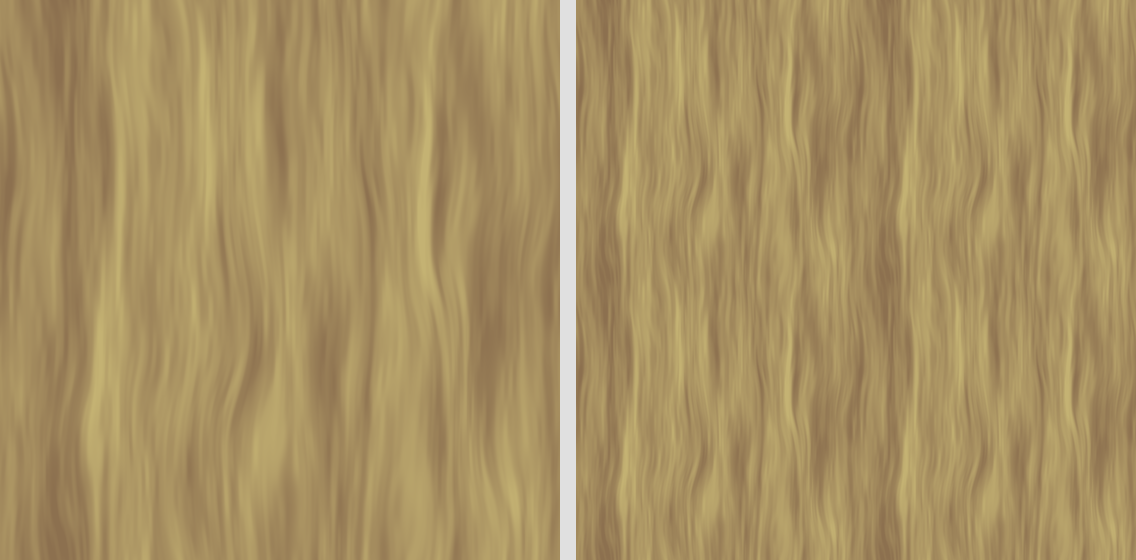
Left, the tile; right, the same tile 2 across and 2 down.
Give the GLSL for this texture, as a WebGL 1 fragment shader.

```glsl
precision highp float;
// Tiling wood veneer with soft, wavy upright grain.
// Stretched noise layers, from broad bands to thin fibres, are bent sideways
// by two wrapping warps and coloured through a three-stop brown ramp.

uniform vec2 u_resolution;

// Colours of the ramp
const vec3 DARK_GRAIN  = vec3(0.55, 0.44, 0.31);
const vec3 MID_WOOD    = vec3(0.66, 0.568, 0.38);
const vec3 LIGHT_GRAIN = vec3(0.77, 0.70, 0.45);

// Whole cell counts across and up the canvas, so every layer wraps
const vec2 SWAY_CELLS   = vec2(9.0, 4.0);
const vec2 RIPPLE_CELLS = vec2(20.0, 7.0);
const vec2 BAND_CELLS   = vec2(17.0, 2.0);
const vec2 STREAK_CELLS = vec2(34.0, 3.0);
const vec2 LINE_CELLS   = vec2(72.0, 5.0);
const vec2 FIBRE_CELLS  = vec2(144.0, 14.0);

// Sideways bend, in canvas widths
const float SWAY_AMOUNT   = 0.036;
const float RIPPLE_AMOUNT = 0.010;

// Strength of each grain layer
const float BAND_WEIGHT   = 0.36;
const float STREAK_WEIGHT = 0.40;
const float LINE_WEIGHT   = 0.25;
const float FIBRE_WEIGHT  = 0.17;
const float CONTRAST      = 1.48;
const float MEAN_TONE     = 0.47;

float hash(vec2 p) {
    return fract(sin(dot(p, vec2(127.1, 311.7))) * 43758.5453);
}

float fade(float t) {
    return t * t * t * (t * (t * 6.0 - 15.0) + 10.0);
}

// Wrapping noise along one column, shifted by a phase of its own
float columnNoise(float column, float y, float rows, float seed) {
    float shifted = y + rows * hash(vec2(column + 0.37, seed + 5.3));
    float row = floor(shifted);
    float low = hash(vec2(column, mod(row, rows) + seed));
    float high = hash(vec2(column, mod(row + 1.0, rows) + seed));
    return mix(low, high, fade(shifted - row));
}

// Wrapping noise centred on zero; the column phases hide the cell rows
float grainNoise(vec2 uv, vec2 cells, float seed) {
    vec2 p = uv * cells;
    float column = floor(p.x);
    float left = columnNoise(mod(column, cells.x), p.y, cells.y, seed);
    float right = columnNoise(mod(column + 1.0, cells.x), p.y, cells.y, seed);
    return mix(left, right, fade(p.x - column)) - 0.5;
}

vec3 woodRamp(float tone) {
    vec3 lower = mix(DARK_GRAIN, MID_WOOD, clamp(tone * 2.0, 0.0, 1.0));
    return mix(lower, LIGHT_GRAIN, clamp(tone * 2.0 - 1.0, 0.0, 1.0));
}

void main() {
    vec2 uv = gl_FragCoord.xy / u_resolution;

    // Bend the grain
    float sway = SWAY_AMOUNT * grainNoise(uv, SWAY_CELLS, 17.0);
    float ripple = RIPPLE_AMOUNT * grainNoise(uv, RIPPLE_CELLS, 41.0);
    vec2 bent = uv + vec2(sway + ripple, 0.0);

    // Sum the layers
    float grain = BAND_WEIGHT * grainNoise(bent, BAND_CELLS, 73.0)
                + STREAK_WEIGHT * grainNoise(bent, STREAK_CELLS, 101.0)
                + LINE_WEIGHT * grainNoise(bent, LINE_CELLS, 139.0)
                + FIBRE_WEIGHT * grainNoise(bent, FIBRE_CELLS, 181.0);

    gl_FragColor = vec4(woodRamp(MEAN_TONE + CONTRAST * grain), 1.0);
}
```
